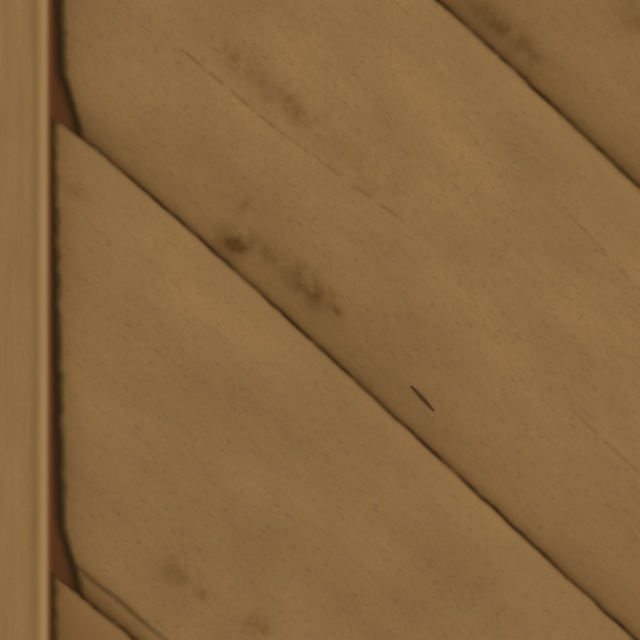
A WebGL 1 fragment shader for this texture:

```glsl
precision highp float;
uniform vec2 u_resolution;

const vec2 GRAIN = vec2(0.745, -0.667);
const vec3 WOOD = vec3(0.547, 0.417, 0.258);
const vec3 PALE = vec3(0.60, 0.465, 0.29);
const vec3 SHADE = vec3(0.33, 0.225, 0.105);
const vec3 GROOVE = vec3(0.20, 0.13, 0.06);

vec2 hashGradient(vec2 cell) {
  vec3 q = fract(vec3(cell.xyx) * vec3(0.1031, 0.1030, 0.0973));
  q += dot(q, q.yzx + 33.33);
  return fract((q.xx + q.yz) * q.zy) * 2.0 - 1.0;
}

float gradientNoise(vec2 p) {
  vec2 i = floor(p), f = fract(p);
  vec2 u = f * f * f * (f * (f * 6.0 - 15.0) + 10.0);
  vec2 e = vec2(1.0, 0.0);
  float low = mix(dot(hashGradient(i), f), dot(hashGradient(i + e), f - e), u.x);
  float high = mix(dot(hashGradient(i + e.yx), f - e.yx),
                   dot(hashGradient(i + 1.0), f - 1.0), u.x);
  return mix(low, high, u.y);
}

float fbm(vec2 p) {
  float sum = 0.0, amp = 0.6;
  for (int i = 0; i < 4; i++) {
    sum += amp * gradientNoise(p);
    p = p * 2.03 + 17.3;
    amp *= 0.55;
  }
  return sum;
}

vec2 toGrain(vec2 p) {
  return vec2(dot(p, GRAIN), dot(p, vec2(-GRAIN.y, GRAIN.x)));
}

// Signed distance to a bowed diagonal seam, positive above it
float seamDistance(vec2 p, vec2 start, float slope, float bow) {
  float x = p.x - start.x;
  float arch = sin(3.14159 * sqrt(clamp(x / 0.9, 0.0, 1.0)));
  return (p.y - start.y + slope * x - bow * arch) * 0.745;
}

float bell(float x, float width) {
  x /= width;
  return exp(-x * x);
}

float stain(vec2 p, vec2 center, vec2 radii, float mottle) {
  vec2 q = toGrain(p - center) / radii;
  return exp(-dot(q, q)) * clamp(0.8 + 1.8 * mottle, 0.0, 1.5);
}

float stroke(vec2 p, vec2 a, vec2 b, float width) {
  vec2 ab = b - a;
  float t = clamp(dot(p - a, ab) / dot(ab, ab), 0.0, 1.0);
  return bell(length(p - a - ab * t), width * (0.5 + 2.0 * t * (1.0 - t)));
}

// Shadow above a seam, worn pale rim below it, dark line between
vec3 shadeSeam(vec3 color, float d, float reach, float depth, float width, float wear) {
  float above = smoothstep(-0.003, 0.003, d);
  color = mix(color, SHADE, above * depth * exp(-max(d, 0.0) / reach));
  color = mix(color, PALE, (1.0 - above) * 0.5 * exp(min(d, 0.0) / 0.028));
  color = mix(color, SHADE, 0.35 * bell(d - 0.003, width * 2.3));
  return mix(color, GROOVE, clamp(0.64 + 0.7 * wear, 0.3, 0.85) * bell(d, width));
}

vec3 boardGrain(vec2 p) {
  vec2 g = toGrain(p);
  float broad = fbm(g * vec2(3.5, 9.0));
  float fiber = fbm(g * vec2(26.0, 75.0) + 5.0);
  float pores = gradientNoise(g * vec2(75.0, 165.0) + 41.0);
  float fine = gradientNoise(p * 150.0);
  float light = 0.15 * broad + 0.05 * fiber + 0.035 * fine;
  light -= 0.07 * smoothstep(0.05, 0.6, pores);
  return WOOD * (1.0 + light);
}

vec3 batten(vec2 p) {
  float streak = fbm(vec2(p.x * 50.0, p.y * 6.0));
  vec3 color = WOOD * (1.01 + 0.10 * streak + 0.03 * gradientNoise(p * 150.0));
  color = mix(color, SHADE, 0.18 * bell(p.x - 0.055, 0.007));
  color = mix(color, vec3(0.66, 0.52, 0.34), 0.65 * bell(p.x - 0.068, 0.007));
  return mix(color, vec3(0.42, 0.25, 0.14), smoothstep(0.070, 0.081, p.x));
}

void main() {
  vec2 p = gl_FragCoord.xy / u_resolution;
  float wobble = 0.0025 * gradientNoise(p * 24.0) + 0.0012 * gradientNoise(p * 70.0);
  float wear = gradientNoise(p * 17.0 + 3.0) + 0.5 * gradientNoise(p * 55.0);
  float mainSeam = seamDistance(p, vec2(0.091, 0.807), 0.894, 0.0185) + wobble;
  float topSeam = seamDistance(p, vec2(0.684, 1.0), 0.938, 0.004) + wobble;
  float lowSeam = seamDistance(p, vec2(0.091, 0.099), 0.82, 0.0) + wobble;

  // Boards and seams
  vec3 color = boardGrain(p);
  float middleBoard = smoothstep(0.06, 0.2, mainSeam) * smoothstep(0.01, -0.02, topSeam);
  color *= 0.99 + 0.035 * middleBoard;
  color = mix(color, vec3(0.46, 0.32, 0.185), 0.7 * smoothstep(0.003, -0.003, lowSeam));
  color = shadeSeam(color, mainSeam, 0.055, 0.30, 0.0035, wear);
  color = shadeSeam(color, topSeam, 0.045, 0.45, 0.0039, wear);
  float lowFade = 1.0 - smoothstep(0.2, 0.36, p.x);
  color = mix(color, shadeSeam(color, lowSeam, 0.03, 0.55, 0.0038, wear), lowFade);
  color = mix(color, GROOVE, 0.4 * bell(lowSeam - 0.029, 0.0045) * lowFade);

  // Stains and weathering
  float mottle = fbm(p * 38.0);
  float dirt = 0.95 * stain(p, vec2(0.362, 0.615), vec2(0.025, 0.022), mottle);
  dirt += 0.35 * stain(p, vec2(0.415, 0.610), vec2(0.035, 0.016), mottle);
  dirt += 0.65 * stain(p, vec2(0.484, 0.548), vec2(0.052, 0.022), mottle);
  dirt += 0.40 * stain(p, vec2(0.527, 0.513), vec2(0.009, 0.006), 0.2);
  dirt += 0.28 * stain(p, vec2(0.383, 0.681), vec2(0.007, 0.014), 0.1);
  dirt += 0.32 * stain(p, vec2(0.272, 0.108), vec2(0.030, 0.022), mottle);
  dirt += 0.36 * stain(p, vec2(0.313, 0.073), vec2(0.012, 0.009), mottle);
  dirt += 0.42 * stain(p, vec2(0.402, 0.024), vec2(0.018, 0.015), mottle);
  dirt += 0.27 * stain(p, vec2(0.375, 0.908), vec2(0.040, 0.025), mottle);
  dirt += 0.30 * stain(p, vec2(0.440, 0.845), vec2(0.050, 0.025), mottle);
  dirt += 0.18 * stain(p, vec2(0.560, 0.745), vec2(0.140, 0.030), mottle);
  dirt += 0.60 * stain(p, vec2(0.785, 0.955), vec2(0.085, 0.020), mottle);
  dirt += 0.40 * stain(p, vec2(0.990, 0.970), vec2(0.030, 0.020), mottle);
  dirt += 0.25 * stain(p, vec2(0.120, 0.700), vec2(0.022, 0.012), mottle);
  color = mix(color, SHADE, min(dirt, 0.9));

  // Long broken cracks along the grain and one short gouge
  float crack = stroke(p, vec2(0.285, 0.922), vec2(0.430, 0.800), 0.0034);
  crack += 0.7 * stroke(p, vec2(0.430, 0.800), vec2(0.630, 0.655), 0.0034);
  crack += 0.6 * stroke(p, vec2(0.890, 0.665), vec2(1.010, 0.535), 0.0034);
  crack += 0.6 * stroke(p, vec2(0.895, 0.358), vec2(1.010, 0.250), 0.0034);
  color = mix(color, SHADE, 0.33 * crack * clamp(0.65 + 2.0 * mottle, 0.0, 1.0));
  color = mix(color, GROOVE, 0.75 * stroke(p, vec2(0.643, 0.396), vec2(0.677, 0.359), 0.0036));

  // Gap beside the batten, flaring just above each seam
  float rise = mainSeam > 0.0 ? mainSeam : (lowSeam > 0.0 ? lowSeam : lowSeam + 0.525);
  rise /= 0.745;
  float edge = 0.101 - 0.025 * rise + 0.025 * (1.0 - smoothstep(0.0, 0.10, rise));
  edge += 0.004 * gradientNoise(vec2(2.0, p.y * 28.0)) + 0.003 * gradientNoise(p * 60.0);
  float beside = p.x - edge;
  color = mix(color, SHADE, 0.5 * exp(-max(beside, 0.0) / 0.018));
  vec3 gap = mix(vec3(0.33, 0.20, 0.11), vec3(0.16, 0.115, 0.055),
                 smoothstep(-0.024, 0.001, beside));
  color = mix(gap, color, smoothstep(-0.008, 0.011, beside));

  color = mix(batten(p), color, smoothstep(0.074, 0.086, p.x));
  gl_FragColor = vec4(color, 1.0);
}
```
